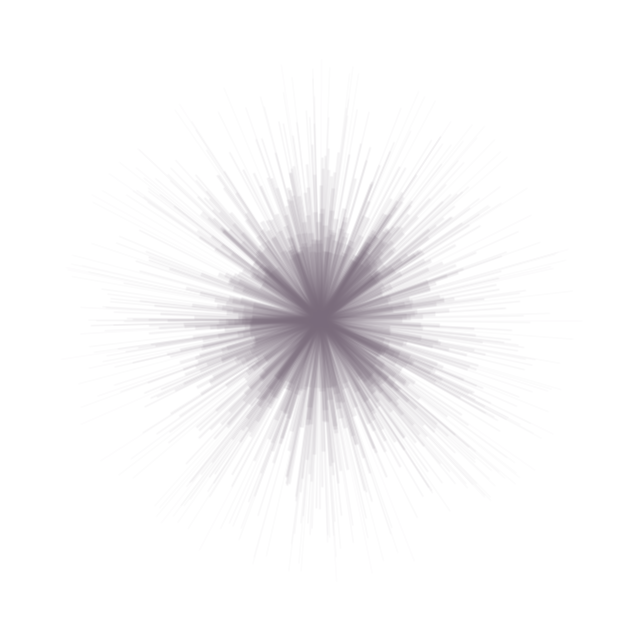
Give the GLSL for this background, as a WebGL 2 fragment shader.

```glsl
#version 300 es
// Burst of translucent mauve strokes radiating from the centre of a white field.
precision highp float;
precision highp int;

#define RAY_COUNT 1000
#define RAY_ALPHA 0.13
#define MIN_LENGTH 0.105
#define MAX_LENGTH 0.41
#define WIDE 0.0098
#define HAIRLINE 0.0011
#define TIP_FADE 0.65
#define SOFTNESS 0.0028
#define BUNDLE_SHARE 0.2
#define BUNDLE_SPREAD 9.0
#define INK vec3(0.48, 0.425, 0.485)
#define PAPER vec3(1.0)

uniform vec2 u_resolution;
out vec4 fragColor;

// Directions, in degrees, where strokes gather into darker spokes
const float BUNDLES[12] = float[12](
    135.0, 141.0, 108.0, 89.0, 55.0, 36.0,
    -44.0, -50.0, -126.0, -158.0, 180.0, -25.0);

// Integer hash giving a value from 0 to 1
float hash(uint n) {
    n = n * 747796405u + 2891336453u;
    n = ((n >> ((n >> 28u) + 4u)) ^ n) * 277803737u;
    n = (n >> 22u) ^ n;
    return float(n >> 8u) / 16777216.0;
}

// Mostly even spread of angles, with a share drawn towards the bundles
float rayAngle(uint id) {
    float pick = hash(id);
    float spread = hash(id + 1u);
    if (pick < BUNDLE_SHARE) {
        int bundle = int(pick / BUNDLE_SHARE * 12.0);
        return radians(BUNDLES[bundle] + (spread - 0.5) * BUNDLE_SPREAD);
    }
    return radians(360.0) * spread;
}

// Opacity of one soft-edged stroke; longer strokes are thinner and fainter
float rayOpacity(vec2 p, uint id, float blur) {
    float reach = pow(hash(id + 2u), 1.4);
    float rayLength = mix(MIN_LENGTH, MAX_LENGTH, reach);
    float width = WIDE * (1.0 - reach) * (1.0 - reach) + HAIRLINE;

    float angle = rayAngle(id);
    vec2 direction = vec2(cos(angle), sin(angle));
    float along = dot(p, direction);
    float across = abs(p.x * direction.y - p.y * direction.x);

    float side = clamp((0.5 * width - across) / blur + 0.5, 0.0, min(1.0, width / blur));
    float start = clamp(along / blur + 0.5, 0.0, 1.0);
    float end = clamp((rayLength - along) / blur + 0.5, 0.0, 1.0);
    return RAY_ALPHA * (1.0 - TIP_FADE * reach) * side * start * end;
}

void main() {
    float canvas = min(u_resolution.x, u_resolution.y);
    vec2 p = (gl_FragCoord.xy - 0.5 * u_resolution) / canvas;
    float blur = max(SOFTNESS, 1.0 / canvas);

    // Light left after passing through every overlapping stroke
    float light = 1.0;
    if (length(p) < MAX_LENGTH + 0.01) {
        for (int i = 0; i < RAY_COUNT; i++) {
            light *= 1.0 - rayOpacity(p, uint(i) * 3u, blur);
        }
    }
    fragColor = vec4(mix(INK, PAPER, light), 1.0);
}
```
